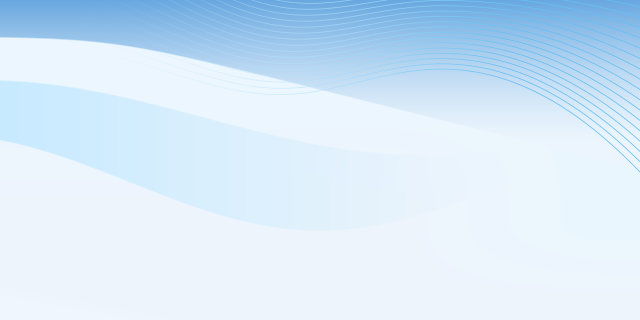
Write a Shadertoy shader that draws this background.

```glsl
// Pale blue waves under a sky gradient, crossed by a fan of thin curved lines.

// Lengths are in canvas heights: x runs 0..2 rightward, y runs 0..1 downward.
const float PI = 3.14159265;

const vec3 SKY_TOP     = vec3(0.405, 0.655, 0.875);
const vec3 SKY_LOW     = vec3(0.925, 0.962, 0.992);
const vec3 WAVE_UPPER  = vec3(0.922, 0.965, 0.996);
const vec3 WAVE_LOWER  = vec3(0.932, 0.958, 0.990);
const vec3 WAVE_RIGHT  = vec3(0.918, 0.966, 0.993);
const vec3 CORNER      = vec3(0.938, 0.963, 0.993);
const vec3 RIBBON_LEFT = vec3(0.775, 0.915, 1.000);
const vec3 RIBBON_MID  = vec3(0.870, 0.942, 0.990);
const vec3 LINE_LEFT   = vec3(0.720, 0.890, 0.985);
const vec3 LINE_RIGHT  = vec3(0.400, 0.750, 0.950);

const float SKY_DEPTH  = 0.46;
const float LINE_COUNT = 17.0;
const float LINE_WIDTH = 0.0028;
const float FAN_CREST  = 1.38;

// Soft bend from level into a steady downward slope
float waveEdge(float x) {
    return 0.115 + 0.030 * log(1.0 + exp((x - 0.34) / 0.12));
}

float ribbonTop(float x) {
    return 0.368 - 0.117 * cos(PI * (x + 0.05) / 1.38);
}

float ribbonBottom(float x) {
    return 0.571 - 0.150 * cos(PI * (x + 0.18) / 1.18);
}

// Lowest line of the fan: a trough, a crest, then a steep fall
float fanBase(float x) {
    float u = x - FAN_CREST;
    return 0.216 + u * u * (0.38 + 0.46 * tanh(2.7 * (u + 0.45)));
}

float fanSpacing(float x) {
    float u = x - FAN_CREST;
    return 0.0165 + u * u * (u > 0.0 ? 0.041 : 0.012);
}

float fanLine(float x, float index) {
    return fanBase(x) - index * fanSpacing(x);
}

// Coverage below an edge
float below(float y, float edge, float pixel) {
    return smoothstep(-pixel, pixel, y - edge);
}

float fanCoverage(vec2 p, float pixel) {
    float index = round((fanBase(p.x) - p.y) / fanSpacing(p.x));
    index = clamp(index, 0.0, LINE_COUNT - 1.0);
    float lineY = fanLine(p.x, index);
    float slope = (fanLine(p.x + 0.002, index) - lineY) / 0.002;
    float dist = abs(p.y - lineY) / sqrt(1.0 + slope * slope);
    float halfWidth = 0.5 * LINE_WIDTH;
    float spread = max(halfWidth, 0.5 * pixel);
    float edge = 0.5 * pixel;
    return (halfWidth / spread) * (1.0 - smoothstep(spread - edge, spread + edge, dist));
}

void mainImage(out vec4 fragColor, in vec2 fragCoord) {
    vec2 uv = fragCoord / iResolution.xy;
    vec2 p = vec2(2.0 * uv.x, 1.0 - uv.y);
    float pixel = 1.0 / iResolution.y;

    // Sky
    float skyLeft = pow(1.0 - clamp(p.y / SKY_DEPTH, 0.0, 1.0), 1.5);
    vec3 color = mix(SKY_LOW, SKY_TOP, skyLeft);

    // Broad pale wave, cooler toward the right
    vec3 wave = mix(WAVE_UPPER, WAVE_LOWER, smoothstep(0.25, 0.65, p.y));
    float cool = smoothstep(1.2, 1.9, p.x) * (1.0 - smoothstep(0.7, 0.95, p.y));
    wave = mix(wave, WAVE_RIGHT, cool);
    wave = mix(wave, CORNER, smoothstep(0.0, 0.04, p.y - 0.885 - 0.19 * p.x));
    color = mix(color, wave, below(p.y, waveEdge(p.x), pixel));

    // Ribbon that fades out to the right
    vec3 ribbon = mix(RIBBON_LEFT, RIBBON_MID, smoothstep(-0.2, 1.0, p.x));
    float ribbonMask = below(p.y, ribbonTop(p.x), pixel)
                     * (1.0 - below(p.y, ribbonBottom(p.x), pixel));
    float ribbonFade = 1.0 - smoothstep(0.75, 1.65, p.x);
    color = mix(color, ribbon, ribbonMask * ribbonFade);

    // Fan of lines, stronger toward the right
    vec3 lineColor = mix(LINE_LEFT, LINE_RIGHT, smoothstep(0.8, 1.7, p.x));
    float lineFade = 0.9 * smoothstep(0.2, 1.5, p.x);
    color = mix(color, lineColor, fanCoverage(p, pixel) * lineFade);

    fragColor = vec4(color, 1.0);
}
```
